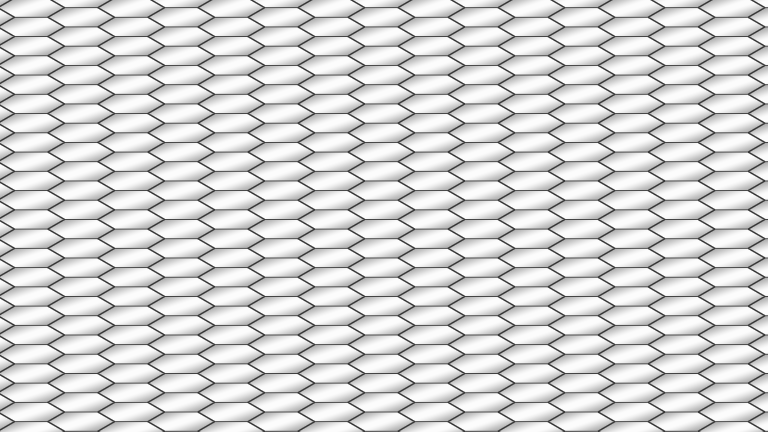
Give the GLSL for this pattern, as a WebGL 2 fragment shader.

```glsl
#version 300 es
precision highp float;
// Flattened hexagonal scales with a diagonal sheen and thin dark seams.

#define SIDE 0.0772                  // hexagon side, in canvas heights
#define SQUASH 3.0                   // vertical flattening of the hexagons
#define ORIGIN vec2(0.0722, 0.6257)  // centre of one scale
#define SEAM 0.0030                  // half seam width before flattening
#define SEAM_GREY 0.22
#define SHEEN_GREY 0.99
#define SHADE_GREY 0.67
#define SHADE_START 0.10             // shading range, in hexagon sides
#define SHADE_END 1.50

uniform vec2 u_resolution;
out vec4 fragColor;

const float ROOT3 = 1.7320508;

// Offset from the centre of the nearest hexagon (unit side, flat top).
vec2 hexOffset(vec2 p) {
    vec2 period = vec2(3.0, ROOT3);
    vec2 a = mod(p + 0.5 * period, period) - 0.5 * period;
    vec2 b = mod(p, period) - 0.5 * period;
    return dot(a, a) < dot(b, b) ? a : b;
}

// Coverage of a line whose edge lies at distance d, in canvas heights.
float coverage(float d, float halfWidth, float pixel) {
    return clamp((halfWidth - d) / pixel + 0.5, 0.0, 1.0);
}

void main() {
    float pixel = 1.0 / u_resolution.y;
    vec2 uv = gl_FragCoord.xy * pixel;
    vec2 cell = hexOffset((uv - ORIGIN) * vec2(1.0, SQUASH) / SIDE);

    // Sheen: bright band from lower left to upper right
    float offBand = abs(cell.x - cell.y);
    float grey = mix(SHEEN_GREY, SHADE_GREY,
                     smoothstep(SHADE_START, SHADE_END, offBand));

    // Seams: flattening thins the flat sides more than the slanted ones
    vec2 q = abs(cell);
    vec2 slant = vec2(0.5 * ROOT3, 0.5);
    float slantScale = length(slant * vec2(1.0, SQUASH));
    float flatDist = (0.5 * ROOT3 - q.y) * SIDE / SQUASH;
    float slantDist = (0.5 * ROOT3 - dot(q, slant)) * SIDE / slantScale;
    float seam = max(coverage(flatDist, SEAM / SQUASH, pixel),
                     coverage(slantDist, SEAM / slantScale, pixel));

    fragColor = vec4(vec3(mix(grey, SEAM_GREY, seam)), 1.0);
}
```
